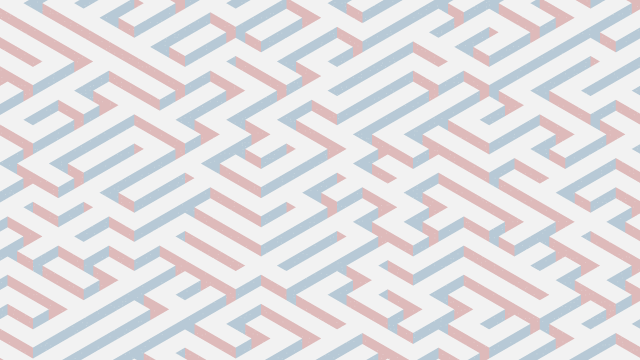
A Shadertoy shader for this pattern:

```glsl
// Isometric maze: white wall tops with pink and blue side faces.
// A hash carves passages between grid cells; each sample inside a passage
// walks up the view direction until it meets a wall face, which colours it.

const float PASSAGE = 0.375;   // passage width within one maze cell

float hash(vec2 p) {
    vec3 q = fract(p.xyx * 0.1031);
    q += dot(q, q.yzx + 33.33);
    return fract((q.x + q.y) * q.z);
}

// Two exits of a carving cell: (+-1,+-1) is a bend, (2,0) or (0,2) a straight
ivec2 rawExits(ivec2 cell) {
    float h = hash(vec2(cell) + 61.0);
    if (h < 0.40) return h < 0.20 ? ivec2(2, 0) : ivec2(0, 2);
    int k = int((h - 0.40) / 0.1501);
    return ivec2(k & 1, k >> 1) * 2 - 1;
}

// Does this carving cell open towards dir?
bool carves(ivec2 cell, ivec2 dir) {
    ivec2 e = rawExits(cell);
    // Straighten a bend that would leave a lone wall post
    if (e.x == 1 && e.y != 0 && rawExits(cell + e) == -e) e = ivec2(2, 0);
    int along = e.x * dir.x + e.y * dir.y;
    return along == 1 || abs(along) == 2;
}

// Is there a passage from cell to its neighbour in dir?
bool isOpen(ivec2 cell, ivec2 dir) {
    // Only every other cell, as on a checkerboard, carves
    if (((cell.x + cell.y) & 1) == 1) {
        cell += dir;
        dir = -dir;
    }
    if (carves(cell, dir)) return true;
    if (dir != ivec2(-1, 0)) return false;
    // Give an otherwise sealed neighbour one exit
    ivec2 n = cell + dir;
    return !(carves(n + ivec2(-1, 0), ivec2(1, 0))
          || carves(n + ivec2(0, 1), ivec2(0, -1))
          || carves(n + ivec2(0, -1), ivec2(0, 1)));
}

bool isPassage(vec2 g) {
    ivec2 cell = ivec2(floor(g));
    bvec2 beyond = greaterThan(fract(g), vec2(PASSAGE));
    if (all(beyond)) return false;
    if (beyond.x) return isOpen(cell, ivec2(1, 0));
    if (beyond.y) return isOpen(cell, ivec2(0, 1));
    return true;
}

// Faint pale flecks on the side faces
float fleck(vec2 p) {
    vec2 id = floor(p * 90.0);
    vec2 centre = 0.2 + 0.6 * vec2(hash(id + 7.0), hash(id + 31.0));
    float d = length(fract(p * 90.0) - centre);
    return 0.45 * step(0.72, hash(id + 113.0)) * (1.0 - smoothstep(0.06, 0.14, d));
}

vec3 mazeColour(vec2 p) {
    vec3 white = vec3(0.949);
    vec3 pink = vec3(0.870, 0.730, 0.730);
    vec3 blue = vec3(0.718, 0.790, 0.838);

    // Isometric grid coordinates: x runs up-right, y runs up-left
    vec2 q = p / vec2(0.0704, 0.0405);
    vec2 g = 0.5 * vec2(q.x + q.y, q.y - q.x) + vec2(3.3, 5.6);
    if (!isPassage(g)) return white;

    // Walk straight up the screen to the first wall face
    vec3 face = blue;
    for (int i = 0; i < 6; i++) {
        vec2 f = fract(g);
        vec2 gap = mix(vec2(PASSAGE), vec2(1.0), step(PASSAGE, f)) - f;
        g += min(gap.x, gap.y) + 0.0001;
        if (!isPassage(g)) {
            face = gap.x < gap.y ? pink : blue;
            break;
        }
    }
    return mix(face, white, fleck(p));
}

void mainImage(out vec4 fragColor, in vec2 fragCoord) {
    // 4 x 4 samples per pixel smooth the edges
    vec3 sum = vec3(0.0);
    for (int i = 0; i < 16; i++) {
        vec2 offset = (vec2(i & 3, i >> 2) + 0.5) / 4.0 - 0.5;
        sum += mazeColour((fragCoord + offset) / iResolution.y);
    }
    fragColor = vec4(sum / 16.0, 1.0);
}
```
